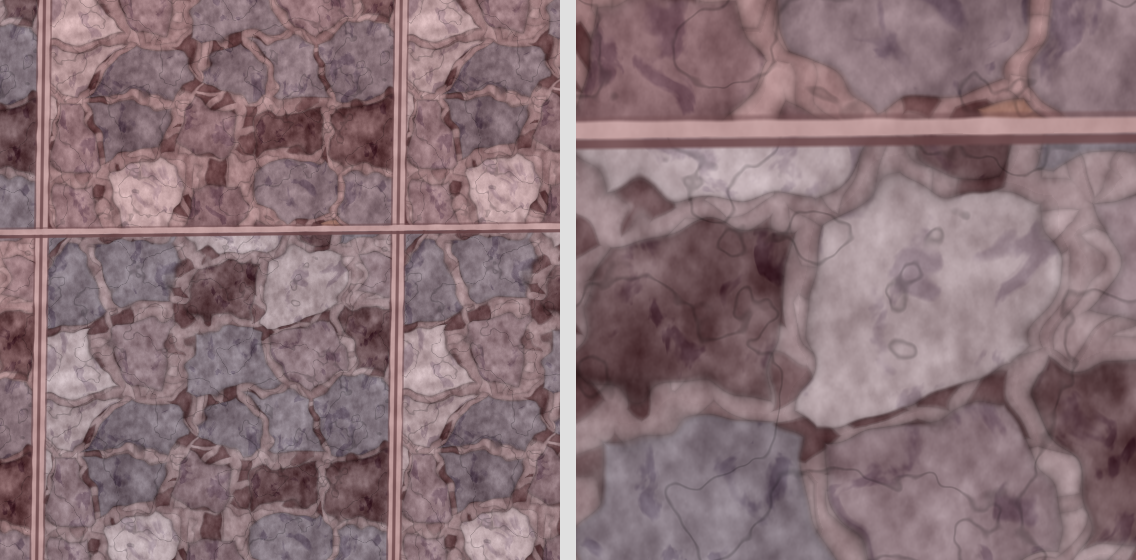
Left, the full canvas; right, a detail of the centre.
Reproduce this texture procedurally as a three.js fragment shader.

```glsl
// Square tiles of pink-brown breccia marble, all sharing one stone pattern, with grooved pink joints.
// Warped Voronoi cells make large stones and the pebbles between them; noise adds mottling,
// and each tile gets a slight tint of its own.
varying vec2 vUv;

float hash(vec2 p) {
  return fract(sin(dot(p, vec2(127.1, 311.7))) * 43758.5453);
}

vec2 hash2(vec2 p) {
  return vec2(hash(p), hash(p + 17.3));
}

float noise(vec2 p) {
  vec2 i = floor(p), f = fract(p);
  f = f * f * (3.0 - 2.0 * f);
  return mix(mix(hash(i), hash(i + vec2(1.0, 0.0)), f.x),
             mix(hash(i + vec2(0.0, 1.0)), hash(i + 1.0), f.x), f.y);
}

float fbm(vec2 p) {
  float sum = 0.0, amp = 0.53;
  for (int i = 0; i < 4; i++) {
    sum += amp * noise(p);
    p = mat2(1.6, 1.2, -1.2, 1.6) * p + 5.7;
    amp *= 0.5;
  }
  return sum;
}

// Distance to the nearest cell border, then the id of the cell
vec3 cells(vec2 p) {
  vec2 base = floor(p), nearest = vec2(0.0), id = base;
  float best = 9.0, edge = 9.0;
  for (int y = -1; y <= 1; y++)
    for (int x = -1; x <= 1; x++) {
      vec2 c = base + vec2(float(x), float(y));
      vec2 r = c + 0.1 + 0.8 * hash2(c) - p;
      if (dot(r, r) < best) { best = dot(r, r); nearest = r; id = c; }
    }
  for (int y = -2; y <= 2; y++)
    for (int x = -2; x <= 2; x++) {
      vec2 c = id + vec2(float(x), float(y));
      vec2 r = c + 0.1 + 0.8 * hash2(c) - p;
      vec2 across = r - nearest;
      if (dot(across, across) > 0.0001)
        edge = min(edge, dot(0.5 * (r + nearest), normalize(across)));
    }
  return vec3(edge, id);
}

vec3 stoneColor(float kind) {
  vec3 c = vec3(0.71, 0.61, 0.62);                     // pale
  c = mix(c, vec3(0.55, 0.44, 0.46), step(0.27, kind)); // mauve
  c = mix(c, vec3(0.52, 0.45, 0.48), step(0.48, kind)); // grey
  c = mix(c, vec3(0.60, 0.45, 0.41), step(0.64, kind)); // tan
  return mix(c, vec3(0.43, 0.31, 0.32), step(0.83, kind)); // dark
}

float band(float x, float center, float halfWidth) {
  return 1.0 - smoothstep(halfWidth - 0.0015, halfWidth + 0.0015, abs(x - center));
}

void main() {
  // Slightly skewed tile grid
  vec2 grid = vec2((vUv.x - 0.066 - 0.014 * vUv.y) / 0.637,
                   (vUv.y - 0.581 - 0.011 * vUv.x) / 0.632);
  vec2 tile = floor(grid), q = fract(grid);
  vec2 joint = (fract(grid + 0.5) - 0.5) * 0.635;

  // Ragged outlines
  vec2 w = q + 0.06 * (vec2(noise(q * 9.0), noise(q * 9.0 + 40.0)) - 0.5);
  w += 0.022 * (vec2(noise(q * 32.0), noise(q * 32.0 + 70.0)) - 0.5);
  float mottle = fbm(q * 17.0) - 0.5;
  float grain = fbm(q * vec2(62.0, 48.0) + 9.0) - 0.5;

  // Matrix with small pebbles
  vec3 pebble = cells(w * 15.0 + 31.0);
  float pebbleIn = pebble.x - 0.05 - 0.22 * hash(pebble.yz + 4.5);
  vec3 pebbleColor = mix(vec3(0.41, 0.28, 0.29), vec3(0.67, 0.55, 0.56),
                         smoothstep(0.3, 0.65, hash(pebble.yz + 8.2)));
  vec3 color = mix(vec3(0.61, 0.49, 0.50), pebbleColor, smoothstep(-0.04, 0.06, pebbleIn));
  color *= 1.0 - 0.14 * exp(-abs(pebbleIn) * 22.0);

  // Large stones, each with its own margin
  vec3 stone = cells(w * vec2(4.9, 5.2) + 3.0);
  float margin = hash(stone.yz + 2.7);
  float stoneIn = stone.x - 0.035 - 0.16 * margin * margin;
  float kind = hash(stone.yz + 6.4);
  vec3 body = stoneColor(kind) + (hash(stone.yz + 1.9) - 0.5) * 0.06;
  body += mottle * mix(0.22, 0.36, step(0.64, kind));
  body -= vec3(0.10, 0.10, 0.08) * smoothstep(0.08, 0.22, fbm(w * vec2(34.0, 24.0) + 12.0) - 0.5);
  color = mix(color + mottle * 0.2, body, smoothstep(-0.015, 0.025, stoneIn));
  color *= 1.0 - 0.24 * exp(-abs(stoneIn) * 42.0);

  // Grain, thin veins and tint of the tile
  color += grain * 0.24;
  float vein = abs(fbm(q * 11.0 + 25.0) - 0.5);
  color *= 1.0 - 0.16 * (1.0 - smoothstep(0.0, 0.022, vein));
  color *= 1.0 + (hash(tile + 3.1) - 0.5) * vec3(0.06, -0.02, -0.04);

  // Joints: dark borders, pink fillets and a groove
  float wear = noise(vUv * 45.0) - 0.5;
  vec3 fillet = vec3(0.75, 0.61, 0.61) + wear * 0.08 + grain * 0.08;
  vec3 groove = vec3(0.43, 0.29, 0.30) + wear * 0.08;
  color = mix(color, groove, 0.6 * band(joint.x, 0.0, 0.0135));
  color = mix(color, fillet, band(joint.x, 0.0, 0.0105 + wear * 0.002));
  color = mix(color, groove, 0.85 * band(joint.x, -0.0005, 0.0028));
  color = mix(color, groove, 0.45 * band(joint.y, 0.0105, 0.002));
  color = mix(color, fillet, band(joint.y, 0.004, 0.0052 + wear * 0.0015));
  color = mix(color, groove, 0.9 * band(joint.y, -0.004, 0.0028));

  gl_FragColor = vec4(clamp(color, 0.0, 1.0), 1.0);
}
```
